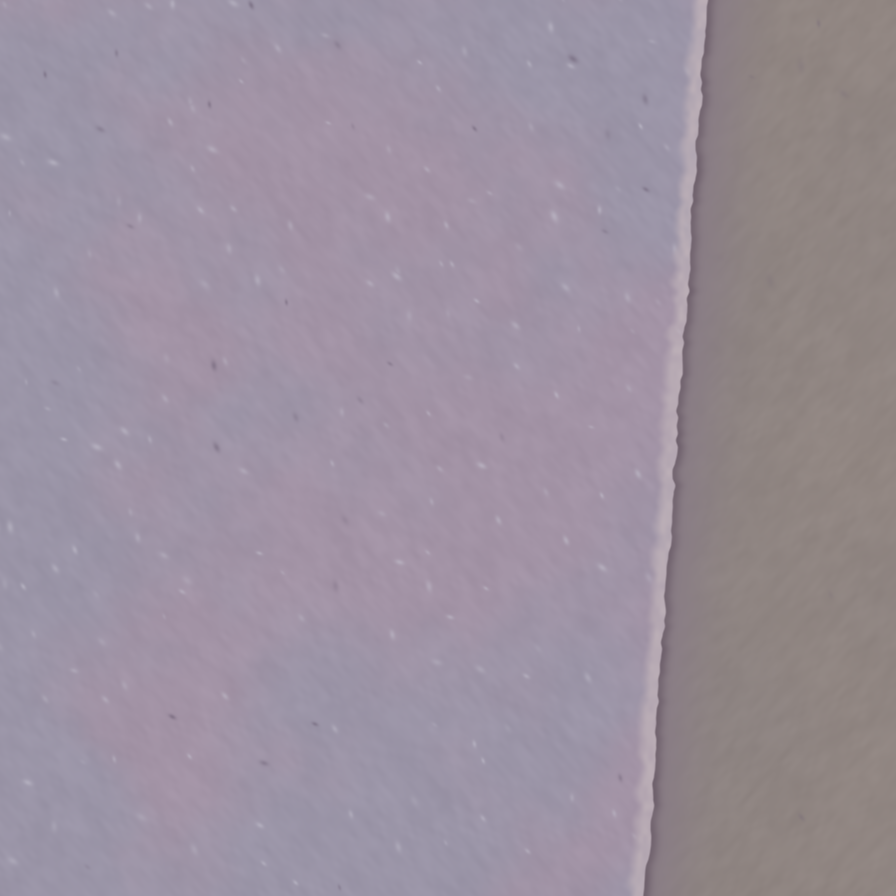
This texture is drawn by a WebGL 1 fragment shader. Its source:

```glsl
precision highp float;
// Lilac paper sheet with a pale, torn right edge, casting a soft shadow on taupe card.

uniform vec2 u_resolution;

const vec3 PAPER_COOL = vec3(0.605, 0.583, 0.655);
const vec3 PAPER_PINK = vec3(0.637, 0.577, 0.648);
const vec3 CARD_COOL = vec3(0.545, 0.510, 0.505);
const vec3 CARD_WARM = vec3(0.575, 0.530, 0.510);
const vec3 SHADOW = vec3(0.535, 0.485, 0.525);
const vec3 CREASE = vec3(0.430, 0.375, 0.420);
const vec3 RIM = vec3(0.735, 0.685, 0.715);
const vec3 FLECK_LIGHT = vec3(0.76, 0.75, 0.80);
const vec3 FLECK_DARK = vec3(0.42, 0.37, 0.45);

const float EDGE_BOTTOM = 0.720;
const float EDGE_TOP = 0.789;
const float EDGE_ROUGHNESS = 0.007;
const float RIM_WIDTH = 0.017;
const float CREASE_WIDTH = 0.008;
const float SHADOW_WIDTH = 0.045;
const float GRAIN = 0.042;
const float MOTTLE_SCALE = 5.0;

float hash(vec2 p) {
    return fract(sin(dot(p, vec2(127.1, 311.7))) * 43758.5453);
}

float noise(vec2 p) {
    vec2 i = floor(p);
    vec2 f = fract(p);
    f = f * f * (3.0 - 2.0 * f);
    return mix(mix(hash(i), hash(i + vec2(1.0, 0.0)), f.x),
               mix(hash(i + vec2(0.0, 1.0)), hash(i + vec2(1.0, 1.0)), f.x), f.y);
}

float fbm(vec2 p) {
    float sum = 0.0;
    float weight = 0.5;
    for (int i = 0; i < 4; i++) {
        sum += weight * noise(p);
        p = mat2(0.8, 0.6, -0.6, 0.8) * p * 2.03 + 17.3;
        weight *= 0.5;
    }
    return sum / 0.9375;
}

// Coordinates along and across the fibres, which lean at the given angle.
vec2 fibreAxes(vec2 p, float angle) {
    vec2 along = vec2(cos(angle), sin(angle));
    return vec2(dot(p, along), dot(p, vec2(-along.y, along.x)));
}

// Short stretched streaks over finer grain, centred on zero.
float fibreGrain(vec2 p, float angle) {
    vec2 q = fibreAxes(p, angle);
    float coarse = noise(q * vec2(45.0, 105.0)) - 0.5;
    float fine = noise(q * vec2(95.0, 190.0) + 31.0) - 0.5;
    float soft = noise(p * 26.0 + 9.0) - 0.5;
    return 0.45 * coarse + 0.35 * fine + 0.25 * soft;
}

// Scattered oval flecks, one at most in each cell.
float flecks(vec2 p, float cells, float density, float size, float seed) {
    vec2 q = p * cells;
    float cover = 0.0;
    for (int j = -1; j <= 1; j++) {
        for (int i = -1; i <= 1; i++) {
            vec2 cell = floor(q) + vec2(float(i), float(j));
            vec2 key = cell + seed;
            vec2 centre = cell + vec2(hash(key + 3.7), hash(key + 8.1));
            float angle = -0.9 + 1.2 * (hash(key + 5.3) - 0.5);
            vec2 d = fibreAxes(q - centre, angle) / cells;
            float radius = size * mix(0.5, 1.0, hash(key + 1.9));
            float shape = exp(-dot(d * vec2(0.65, 1.2), d * vec2(0.65, 1.2)) / (radius * radius));
            cover = max(cover, shape * step(hash(key), density) * mix(0.3, 1.0, hash(key + 6.6)));
        }
    }
    return cover;
}

void main() {
    vec2 uv = gl_FragCoord.xy / u_resolution;
    float blur = max(0.0015, 0.8 / u_resolution.x);

    // Signed distance from the ragged sheet edge, positive on the card.
    float rough = 0.6 * (noise(vec2(uv.y * 38.0, 2.0)) - 0.5) + 0.4 * (noise(vec2(uv.y * 120.0, 7.0)) - 0.5);
    float edge = uv.x - mix(EDGE_BOTTOM, EDGE_TOP, uv.y) - EDGE_ROUGHNESS * rough;

    // Sheet: slow pink and blue drift, fibres and flecks.
    float drift = smoothstep(0.3, 0.7, fbm(uv * MOTTLE_SCALE + 4.0));
    drift = mix(drift, 1.0, 0.4 * exp(-18.0 * dot(uv - vec2(0.53, 0.48), uv - vec2(0.53, 0.48))));
    vec3 paper = mix(PAPER_COOL, PAPER_PINK, drift);
    paper += GRAIN * fibreGrain(uv, -0.85);
    paper = mix(paper, FLECK_LIGHT, 0.55 * flecks(uv, 26.0, 0.30, 0.0042, 11.0));
    paper = mix(paper, FLECK_DARK, 0.55 * flecks(uv, 17.0, 0.16, 0.0042, 53.0));

    // Pale torn rim with a fuzzy inner border.
    float rimWidth = RIM_WIDTH * (0.75 + 0.5 * noise(vec2(uv.y * 70.0, 15.0)));
    float rim = smoothstep(-rimWidth - 0.005, -rimWidth * 0.45, edge);
    float rimTexture = 0.65 + 0.35 * noise(uv * vec2(150.0, 110.0));
    paper = mix(paper, RIM, rim * rimTexture);

    // Card: warmer toward the right, with its own grain.
    float warmth = 0.55 * fbm(uv * 6.0 + 23.0) + 0.45 * smoothstep(0.74, 1.0, uv.x);
    vec3 card = mix(CARD_COOL, CARD_WARM, warmth);
    card += GRAIN * 0.9 * fibreGrain(uv + 5.0, 0.85);
    card = mix(card, FLECK_DARK, 0.3 * flecks(uv, 20.0, 0.14, 0.005, 87.0));

    // Shadow falls off from the edge, darkest in the crease.
    float reach = max(edge, 0.0);
    card = mix(card, SHADOW, 0.85 * exp(-pow(reach / SHADOW_WIDTH, 2.0)));
    float creaseDepth = 0.7 + 0.3 * noise(vec2(uv.y * 55.0, 29.0));
    card = mix(card, CREASE, creaseDepth * exp(-pow(reach / CREASE_WIDTH, 2.0)));

    vec3 colour = mix(paper, card, smoothstep(-blur, blur, edge));
    gl_FragColor = vec4(colour, 1.0);
}
```
